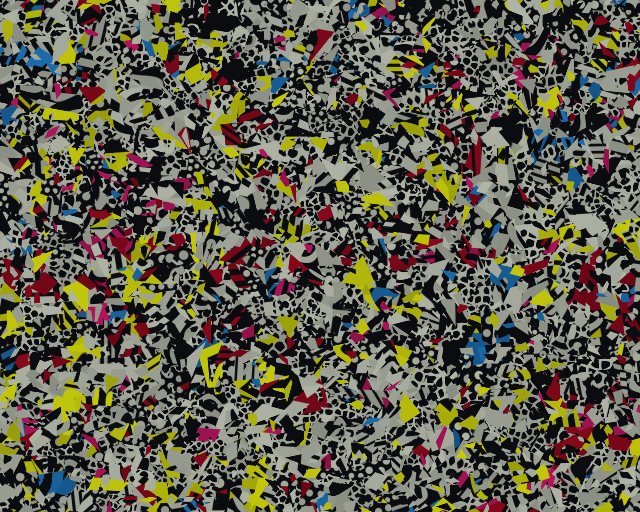
Reproduce this pattern procedurally as a WebGL 2 fragment shader.

```glsl
#version 300 es
precision highp float;
// A dense collage of torn shards: spots, dots, stripes and swirls in cream, black and bright inks.

uniform vec2 u_resolution;
out vec4 fragColor;

const float TAU = 6.28318;
const vec3 BLACK = vec3(0.04, 0.046, 0.058);
const vec3 CREAM = vec3(0.65, 0.67, 0.62);
const vec3 YELLOW = vec3(0.72, 0.74, 0.04);
const vec3 RED = vec3(0.50, 0.03, 0.10);
const vec3 PINK = vec3(0.66, 0.08, 0.34);
const vec3 BLUE = vec3(0.10, 0.40, 0.64);

float hash(vec2 p) {
    return fract(sin(dot(p, vec2(127.1, 311.7))) * 43758.5453);
}

vec2 hash2(vec2 p) {
    return vec2(hash(p), hash(p + 41.3));
}

mat2 rotation(float angle) {
    float c = cos(angle), s = sin(angle);
    return mat2(c, s, -s, c);
}

// Prints: each is positive where the ink lies, in canvas heights.
float leopard(vec2 p) {
    vec2 g = p / 0.0155, cell = floor(g);
    float nearest = 9.0, second = 9.0;
    for (int y = -1; y <= 1; y++)
    for (int x = -1; x <= 1; x++) {
        vec2 c = cell + vec2(x, y);
        float d = length(c + 0.15 + 0.7 * hash2(c) - g);
        second = min(second, max(nearest, d));
        nearest = min(nearest, d);
    }
    return max(0.23 - second + nearest, nearest - 0.5) * 0.0155;
}

float dots(vec2 p) {
    vec2 g = p / 0.019;
    g.x += 0.5 * mod(floor(g.y), 2.0);
    return (0.34 - length(fract(g) - 0.5)) * 0.019;
}

float stripes(vec2 p, float share) {
    return (0.5 * share - abs(fract(p.x / 0.02) - 0.5)) * 0.02;
}

float swirls(vec2 p) {
    return 0.006 * sin(p.x * 140.0 + 2.4 * sin(p.y * 65.0) + 1.3 * sin(p.x * 55.0 + p.y * 40.0));
}

// Ink and print of one shard, chosen by its id.
vec3 paint(vec2 p, vec2 id, float pixel) {
    float tone = hash(id + 5.7), kind = hash(id + 3.1);
    float size = mix(0.7, 1.5, hash(id + 8.3));
    vec2 q = rotation(TAU * hash(id + 2.2)) * p / size + hash2(id + 6.4);

    vec3 ink = CREAM;
    if (tone < 0.14) ink = YELLOW;
    else if (tone < 0.18) ink = RED;
    else if (tone < 0.215) ink = PINK;
    else if (tone < 0.255) ink = BLUE;

    // Bright inks come plain, striped or swirled only.
    if (tone < 0.255) kind = kind < 0.55 ? 0.0 : mix(0.68, 1.0, (kind - 0.55) / 0.45);

    float print = 1.0;
    if (kind > 0.82) print = swirls(q);
    else if (kind > 0.68) print = stripes(q, mix(0.4, 0.75, hash(id + 9.9)));
    else if (kind > 0.55) print = dots(q);
    else if (kind > 0.34) print = leopard(q);
    else if (kind > 0.21) print = -1.0;

    ink *= mix(0.82, 1.06, hash(id + 4.8));
    return mix(BLACK, ink, smoothstep(-pixel, pixel, print * size));
}

// Stretched convex polygon with three to five uneven sides.
float shard(vec2 p, vec2 id) {
    p = rotation(TAU * hash(id + 1.3)) * p;
    p.y *= mix(1.0, 2.4, hash(id + 7.7));
    float sides = 3.0 + floor(2.6 * hash(id + 0.6));
    float d = length(p) - 0.95;
    for (float i = 0.0; i < sides; i++) {
        vec2 r = hash2(id + 11.0 + i * 3.7);
        float angle = (i + 0.6 * r.x) * TAU / sides;
        d = max(d, dot(p, vec2(cos(angle), sin(angle))) - mix(0.16, 0.52, r.y));
    }
    return d;
}

void main() {
    vec2 p = gl_FragCoord.xy / u_resolution.y;
    float pixel = 0.7 / u_resolution.y;
    vec3 color = mix(BLACK, CREAM, smoothstep(-pixel, pixel, leopard(p)));

    // Layers of scattered shards, large ones mostly underneath.
    for (float layer = 0.0; layer < 11.0; layer++) {
        float size = mix(0.13, 0.034, layer / 10.0) * (0.8 + 0.5 * fract(layer * 0.618));
        vec2 g = rotation(layer * 1.9) * p / size + layer * 7.3;
        for (int y = -1; y <= 1; y++)
        for (int x = -1; x <= 1; x++) {
            vec2 cell = floor(g) + vec2(x, y);
            vec2 id = cell + layer * 23.7;
            if (hash(id + 15.5) > 0.72) continue;
            vec2 q = g - cell - 0.1 - 0.8 * hash2(id);
            float cover = smoothstep(pixel, -pixel, shard(q, id) * size);
            if (cover > 0.0) color = mix(color, paint(q * size, id, pixel), cover);
        }
    }
    fragColor = vec4(color, 1.0);
}
```
